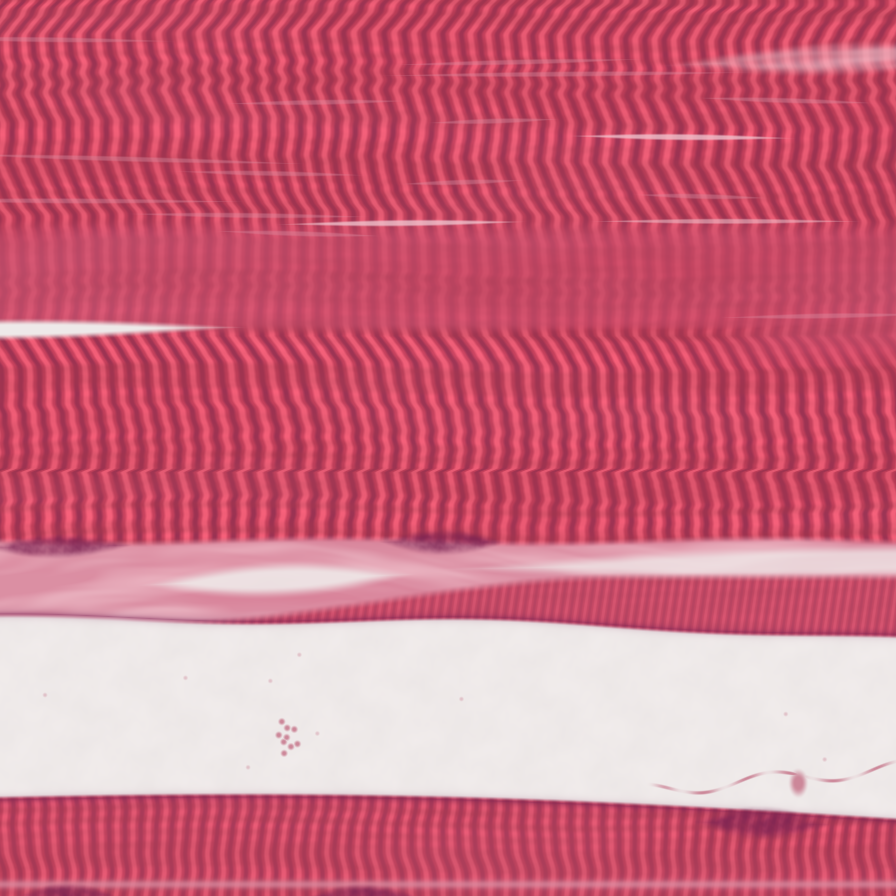
Reproduce this texture procedurally as a three.js fragment shader.

```glsl
// Striated muscle fibres in stained section: banded bundles, pale clefts, an open gap and dark nuclei.
varying vec2 vUv;

const float STRIPES = 47.0;        // bands across the main bundles
const float THIN_STRIPES = 96.0;   // bands across the thin fibre
const float LOWER_STRIPES = 58.0;  // bands across the lowest fibre
const float FIBRILS = 95.0;        // fine rows down the canvas
const float SOFT = 0.0025;         // edge softness
const int CLEFTS = 14;
const int SPECKS = 9;

const vec3 RED = vec3(0.75, 0.245, 0.35);
const vec3 LIGHT_BAND = vec3(0.92, 0.36, 0.455);
const vec3 DARK_BAND = vec3(0.585, 0.19, 0.31);
const vec3 ROSE = vec3(0.81, 0.36, 0.48);
const vec3 TISSUE = vec3(0.86, 0.56, 0.64);
const vec3 PALE = vec3(0.94, 0.76, 0.80);
const vec3 WHITE = vec3(0.935, 0.915, 0.913);
const vec3 NUCLEUS = vec3(0.47, 0.13, 0.32);

float hash(float n) { return fract(sin(n * 91.35) * 4375.85); }

float rowNoise(float y) {
  float i = floor(y), f = fract(y);
  return mix(hash(i), hash(i + 1.0), f * f * (3.0 - 2.0 * f)) - 0.5;
}

// Layered sines, roughly -1 to 1
float waves(vec2 p) {
  float sum = 0.0, amp = 0.5;
  for (int i = 0; i < 4; i++) {
    sum += amp * sin(p.x + 1.7 * sin(p.y));
    p = mat2(0.8, 0.6, -0.6, 0.8) * p * 1.8 + 2.3;
    amp *= 0.6;
  }
  return sum;
}

float below(float y, float edge) { return smoothstep(-SOFT, SOFT, y - edge); }

// Tapered horizontal sliver
float spindle(vec2 p, vec2 centre, vec2 radius, float slope) {
  vec2 q = p - centre;
  q.y -= slope * q.x;
  float height = radius.y * (1.0 - q.x * q.x / (radius.x * radius.x));
  return 1.0 - smoothstep(-0.5 * radius.y, 0.5 * radius.y, abs(q.y) - height);
}

// Sideways drift of the bands from row to row
float bend(vec2 p) {
  float b = 0.020 * smoothstep(0.0, 0.04, p.y);
  b -= 0.010 * smoothstep(0.10, 0.15, p.y) + 0.028 * smoothstep(0.18, 0.25, p.y);
  b -= 0.038 * (1.0 - exp(-max(p.y - 0.375, 0.0) / 0.045));
  b += 0.011 * smoothstep(0.522, 0.528, p.y);
  b += 0.004 * sin(9.0 * p.x + 14.0 * p.y) + 0.002 * sin(23.0 * p.x - 8.0 * p.y);
  b += 0.009 * rowNoise(p.y * 22.0 + 0.4 * sin(p.x * 4.0));
  return b + 0.006 * rowNoise(p.y * FIBRILS + 0.6 * sin(p.x * 5.0));
}

vec3 striated(float phase, float contrast, float grain) {
  float f = abs(fract(phase) - 0.5) * 2.0;
  vec3 c = mix(RED, LIGHT_BAND, contrast * (1.0 - smoothstep(0.12, 0.52, f)));
  c = mix(c, DARK_BAND, contrast * smoothstep(0.5, 0.92, f) * (0.85 + 0.5 * grain));
  return c * (1.0 + 0.10 * grain);
}

void main() {
  vec2 p = vec2(vUv.x, 1.0 - vUv.y); // y runs downward
  float x = p.x, y = p.y;
  float grain = rowNoise(y * FIBRILS * 1.5 + 0.8 * sin(x * 7.0)) + 0.25 * waves(p * vec2(30.0, 140.0));
  float patches = waves(p * vec2(5.0, 24.0));
  float wisps = waves(vec2(x * 9.0, y * 75.0 + 2.0 * sin(x * 6.0)));

  // Main bundles, with a faded layer above the cleft
  float faded = smoothstep(0.24, 0.27, y) * (1.0 - smoothstep(0.36, 0.375, y));
  faded = max(faded, smoothstep(0.7, 0.95, x) * exp(-pow((y - 0.375) / 0.035, 2.0)));
  float contrast = clamp(0.95 - 0.5 * faded + 0.15 * patches, 0.0, 1.0);
  vec3 color = striated((x + bend(p)) * STRIPES, contrast, grain);
  color = mix(color, ROSE, clamp(0.35 * faded + 0.14 * patches, 0.0, 0.5));

  // Clefts between bundles
  for (int i = 0; i < CLEFTS; i++) {
    float n = float(i) + 1.0;
    vec2 c = vec2(hash(n), 0.03 + 0.33 * hash(n + 40.0));
    float s = spindle(p, c, vec2(0.06 + 0.12 * hash(n + 80.0), 0.0025), 0.03 * sin(n));
    color = mix(color, TISSUE, 0.4 * s);
  }
  float streaks = spindle(p, vec2(0.76, 0.153), vec2(0.11, 0.003), 0.01);
  streaks = max(streaks, spindle(p, vec2(0.45, 0.249), vec2(0.12, 0.003), -0.01));
  streaks = max(streaks, 0.7 * spindle(p, vec2(0.81, 0.247), vec2(0.13, 0.0025), 0.0));
  streaks = max(streaks, (0.5 + 0.5 * wisps) * spindle(p, vec2(0.95, 0.065), vec2(0.18, 0.014), -0.04));
  color = mix(color, PALE, 0.8 * streaks);
  color = mix(color, WHITE, spindle(p, vec2(0.0, 0.368), vec2(0.23, 0.009), -0.01));

  // Loose tissue under the bundles
  float tissueTop = 0.604 + 0.003 * sin(x * 13.0);
  vec3 loose = mix(TISSUE, PALE, clamp(0.25 + 0.55 * wisps, 0.0, 1.0));
  loose = mix(loose, ROSE, clamp(0.3 * patches, 0.0, 0.3) + 0.3 * exp(-abs(y - tissueTop) / 0.008));
  loose = mix(loose, WHITE, 0.9 * spindle(p, vec2(0.31, 0.647), vec2(0.13, 0.015), -0.04));
  loose = mix(loose, WHITE, 0.75 * spindle(p, vec2(0.92, 0.627), vec2(0.36, 0.014), -0.02));
  color = mix(color, loose, smoothstep(-0.005, 0.005, y - tissueTop));

  // Thin fibre
  float thinTop = mix(0.698, 0.644, smoothstep(0.15, 0.7, x));
  vec3 thin = mix(striated((x + 0.15 * y) * THIN_STRIPES, 0.55, grain), ROSE, 0.35);
  color = mix(color, thin, smoothstep(-0.006, 0.006, y - thinTop));

  // Open gap with its debris
  float gapTop = 0.692 + 0.022 * x * x * x + 0.004 * sin(12.0 * x - 1.7);
  float gapBottom = 0.890 + 0.022 * x * x - 0.006 * sin(3.5 * x);
  float debris = 0.0;
  for (int i = 0; i < SPECKS; i++) {
    float n = float(i);
    vec2 c = vec2(0.32, 0.823) + 0.0075 * sqrt(n) * vec2(0.6 * cos(n * 2.4), sin(n * 2.4));
    debris = max(debris, 1.0 - smoothstep(0.001, 0.005, length(p - c)));
    c = vec2(hash(n + 7.0), 0.73 + 0.13 * hash(n + 19.0));
    debris = max(debris, 0.4 * (1.0 - smoothstep(0.0005, 0.0035, length(p - c))));
  }
  float threadY = 0.869 - 0.09 * (x - 0.87) + 0.008 * sin(x * 42.0);
  float thread = (1.0 - smoothstep(0.0005, 0.003, abs(y - threadY))) * smoothstep(0.72, 0.75, x);
  debris = max(debris, thread * (0.55 + 0.45 * sin(x * 130.0)));
  debris = max(debris, 1.0 - smoothstep(0.3, 1.0, length((p - vec2(0.891, 0.874)) / vec2(0.012, 0.018))));
  vec3 gap = mix(WHITE + 0.008 * waves(p * 60.0), ROSE * 0.9, 0.65 * debris);
  color = mix(color, gap, below(y, gapTop));

  // Lowest fibre
  float lowerPhase = (x + 0.012 * rowNoise(y * 40.0) + 0.004 * sin(x * 11.0 + y * 30.0)) * LOWER_STRIPES;
  vec3 lower = mix(striated(lowerPhase, 0.8, grain), ROSE, 0.15 + 0.1 * patches);
  lower = mix(lower, TISSUE, 0.7 * exp(-pow((y - 0.987) / 0.005, 2.0)));
  color = mix(color, lower, below(y, gapBottom));

  // Dark rims and nuclei
  float rim = exp(-abs(y - gapTop + 0.003) / 0.003) + exp(-abs(y - gapBottom - 0.003) / 0.003);
  color = mix(color, NUCLEUS, 0.5 * min(rim, 1.0));
  float nuclei = spindle(p, vec2(0.065, 0.610), vec2(0.070, 0.010), -0.02);
  nuclei = max(nuclei, spindle(p, vec2(0.495, 0.605), vec2(0.060, 0.011), 0.0));
  nuclei = max(nuclei, spindle(p, vec2(0.850, 0.919), vec2(0.065, 0.014), 0.02));
  nuclei = max(nuclei, spindle(p, vec2(0.075, 0.999), vec2(0.045, 0.010), 0.0));
  nuclei = max(nuclei, spindle(p, vec2(0.405, 1.000), vec2(0.050, 0.010), 0.0));
  color = mix(color, NUCLEUS, nuclei * (0.6 + 0.2 * waves(p * 110.0)));

  gl_FragColor = vec4(color, 1.0);
}
```
